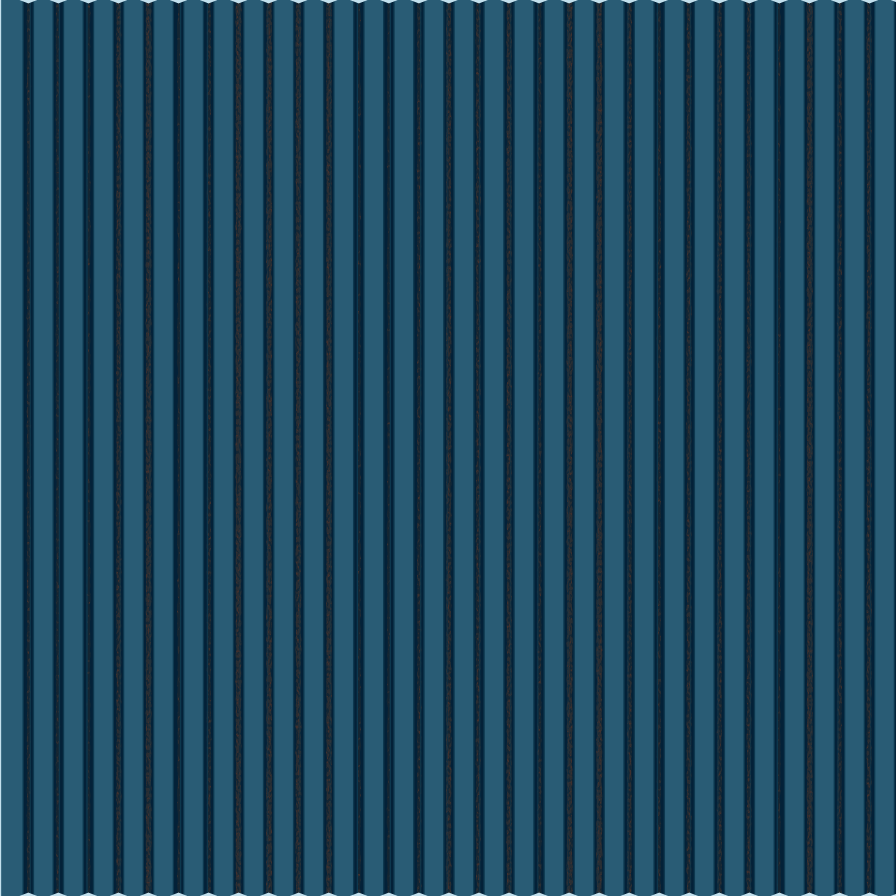
Write a Shadertoy shader that draws this pattern.

```glsl
const float PITCH        = 0.03353;  // distance between grooves
const float FIRST_GROOVE = 0.0316;   // centre of the leftmost groove
const float GROOVE_HALF  = 0.0065;
const float RIM_WIDTH    = 0.0015;
const float CORE_MIN     = 0.0017;   // half width of the worn core
const float CORE_MAX     = 0.0030;
const float CORE_SHIFT   = 0.0008;
const float RAGGEDNESS   = 0.0012;
const float THREAD_HALF  = 0.0007;
const float NOTCH_DEPTH  = 0.0038;
const float NOTCH_HALF   = 0.0100;
const float LEFT_MARGIN  = 0.0013;
const vec2  SPECK_FREQ   = vec2(420.0, 230.0);

const vec3 PANEL  = vec3(0.16, 0.36, 0.46);
const vec3 RIM    = vec3(0.05, 0.22, 0.31);
const vec3 SHADOW = vec3(0.01, 0.13, 0.22);
const vec3 CORE   = vec3(0.08, 0.15, 0.20);
const vec3 WORN   = vec3(0.16, 0.18, 0.20);
const vec3 RUST   = vec3(0.25, 0.19, 0.18);
const vec3 PALE   = vec3(0.76, 0.88, 0.93);

float hash(float n) {
    return fract(sin(n * 91.17 + 4.3) * 4375.85);
}

vec2 gradient(vec2 cell) {
    float angle = 6.2832 * fract(sin(dot(cell, vec2(127.1, 311.7))) * 4375.85);
    return vec2(cos(angle), sin(angle));
}

float gradientNoise(vec2 p) {
    vec2 i = floor(p), f = fract(p);
    vec2 u = f * f * f * (f * (f * 6.0 - 15.0) + 10.0);
    vec2 e = vec2(1.0, 0.0);
    float low  = mix(dot(gradient(i), f), dot(gradient(i + e), f - e), u.x);
    float high = mix(dot(gradient(i + e.yx), f - e.yx),
                     dot(gradient(i + e.xx), f - e.xx), u.x);
    return mix(low, high, u.y);
}

// Share of a pixel at x covered by the band centred on c
float band(float x, float c, float halfWidth, float px) {
    float right = min(x + 0.5 * px, c + halfWidth);
    float left  = max(x - 0.5 * px, c - halfWidth);
    return clamp((right - left) / px, 0.0, 1.0);
}

vec3 groove(vec3 color, float x, float y, float id, float px) {
    float wear = hash(id);
    float center = CORE_SHIFT * (2.0 * hash(id + 57.0) - 1.0);
    float ragged = RAGGEDNESS * gradientNoise(vec2(id * 7.3, y * 140.0));

    color = mix(color, RIM, band(x, 0.0, GROOVE_HALF, px));
    color = mix(color, SHADOW, band(x, 0.0, GROOVE_HALF - RIM_WIDTH, px));

    // Core with specks of wear and rust
    float coreHalf = mix(CORE_MIN, CORE_MAX, wear) + ragged;
    vec2 speckPos = vec2(x, y) * SPECK_FREQ + vec2(id * 13.7, id * 5.1);
    float speck = gradientNoise(speckPos);
    float worn = smoothstep(-0.15, 0.2, speck + 0.5 * (wear - 0.6));
    float rust = smoothstep(0.1, 0.4, gradientNoise(speckPos * 1.3 + 31.4));
    vec3 core = mix(CORE, mix(WORN, RUST, rust), worn);
    color = mix(color, core, band(x, center, coreHalf, px));

    // Blue thread beside the core, faded where wear is heavy
    float side = hash(id + 19.0) < 0.5 ? -1.0 : 1.0;
    float thread = band(x, center + side * CORE_MIN, THREAD_HALF, px);
    return mix(color, RIM, thread * (1.0 - 0.7 * wear));
}

void mainImage(out vec4 fragColor, in vec2 fragCoord) {
    float px = 1.0 / iResolution.y;
    vec2 uv = fragCoord * px;

    // Nearest groove and signed distance from its centre
    float t = (uv.x - FIRST_GROOVE) / PITCH;
    float id = floor(t + 0.5);
    float x = (t - id) * PITCH;

    // The left border begins with a full panel
    vec3 color = PANEL;
    if (id >= 0.0) color = groove(color, x, uv.y, id, px);

    // Pale notches at both ends of each groove
    float depth = NOTCH_DEPTH * max(0.0, 1.0 - abs(x) / NOTCH_HALF);
    float edge = min(uv.y, 1.0 - uv.y);
    float notch = clamp((depth - edge) / px + 0.5, 0.0, 1.0);
    color = mix(color, PALE, notch * step(0.0, id));

    color = mix(color, PALE, band(uv.x, 0.0, LEFT_MARGIN, px));
    fragColor = vec4(color, 1.0);
}
```
